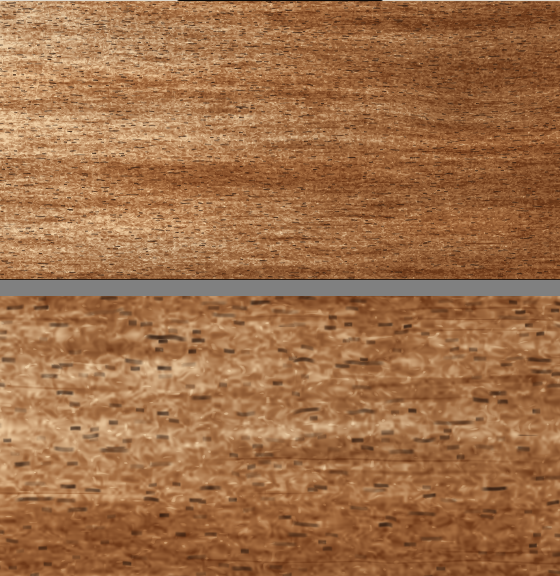
Top, the full canvas; bottom, a detail of the centre.
This texture is drawn by a Shadertoy shader. Its source:

```glsl
// Walnut board with horizontal grain, dark pores and a sheen from the left
float hash(vec2 p) {
    return fract(sin(dot(p, vec2(127.1, 311.7))) * 43758.5453);
}

float noise(vec2 p) {
    vec2 i = floor(p), f = fract(p);
    f = f * f * (3.0 - 2.0 * f);
    return mix(mix(hash(i), hash(i + vec2(1, 0)), f.x),
               mix(hash(i + vec2(0, 1)), hash(i + vec2(1, 1)), f.x), f.y);
}

// Noise centred on zero
float grain(vec2 p) {
    return noise(p) - 0.5;
}

// Short dark flecks, one at most in each cell of a staggered grid
float pores(vec2 p, vec2 cell, float density, float seed) {
    vec2 g = p / cell;
    g.x += hash(vec2(floor(g.y), seed)) * 7.0;
    vec2 id = floor(g) + seed;
    vec2 d = (fract(g) - 0.5) * cell;
    float halfLength = cell.x * mix(0.08, 0.36, pow(hash(id + 3.1), 2.0));
    d.x -= (hash(id + 5.7) - 0.5) * (cell.x - 2.0 * halfLength) * 0.8;
    d.y -= (hash(id + 9.2) - 0.5) * cell.y * 0.4;
    d.y += d.x * 0.12 * (hash(id + 1.9) - 0.5);
    // Pointed ends
    float along = clamp(1.0 - abs(d.x) / (halfLength + 0.003), 0.0, 1.0);
    float ink = 1.0 - smoothstep(0.0006, 0.0038, abs(d.y));
    ink *= smoothstep(0.0, 0.4, along);
    return ink * step(hash(id + 7.3), density) * mix(0.2, 1.0, hash(id + 2.4));
}

// Thin dark lines along the fibres, broken into pieces
float streaks(vec2 p, vec2 scale, float seed) {
    float line = 1.0 - smoothstep(0.0, 0.13, abs(grain(p * scale + seed)));
    return line * smoothstep(0.4, 0.75, noise(p * vec2(7.0, 30.0) + seed));
}

void mainImage(out vec4 fragColor, in vec2 fragCoord) {
    vec2 p = fragCoord / iResolution.y;
    float across = fragCoord.x / iResolution.x;
    p.x = across * 2.0;

    // Bend the fibres gently, with one arch right of the middle
    vec2 w = p;
    w.y += 0.030 * grain(vec2(p.x * 1.3, p.y * 3.0));
    w.y += 0.008 * grain(vec2(p.x * 5.0, p.y * 9.0) + 20.0);
    w.y += 0.003 * grain(vec2(p.x * 22.0, p.y * 40.0) + 66.0);
    vec2 arch = (p - vec2(1.5, 0.6)) / vec2(0.3, 0.14);
    w.y += 0.035 * exp(-dot(arch, arch)) * arch.x;

    // Broad light: bright at the left, dark at the right
    float tone = 0.50 + 0.27 * (1.0 - p.x);
    tone += 0.14 * exp(-p.x * 6.0) * smoothstep(0.1, 0.7, p.y);
    tone += 0.10 * grain(p * vec2(2.5, 3.0) + 4.0);

    // Growth bands and a few marked lines
    tone += 0.26 * grain(vec2(w.x * 0.6, w.y * 15.0) + 8.0);
    tone += 0.28 * grain(vec2(w.x * 1.3, w.y * 40.0) + 31.0);
    float band = (w.y - 0.35) / 0.025;
    tone -= 0.15 * exp(-band * band) * smoothstep(0.2, 0.6, p.x);
    band = (w.y - 0.44) / 0.012;
    tone += 0.13 * exp(-band * band);
    tone -= 0.20 * streaks(w, vec2(1.8, 42.0), 57.0);
    tone -= 0.18 * streaks(w, vec2(4.0, 75.0), 24.0);

    // Fibres and fine speckle, with rows shifted to hide the grid
    tone += 0.20 * grain(vec2(w.x * 9.0, w.y * 105.0));
    tone += 0.24 * grain(vec2(w.x * 40.0, w.y * 160.0) + 11.0);
    vec2 s = w + 0.008 * vec2(grain(p * vec2(60.0, 90.0)), 0.5 * grain(p * 75.0 + 9.0));
    tone += 0.34 * grain(s * vec2(115.0, 195.0) + 73.0);
    tone += 0.32 * grain(s * vec2(210.0, 240.0) + 37.0);
    float glint = noise(s * vec2(130.0, 200.0) + 41.0);
    tone += 0.22 * smoothstep(0.78, 0.98, glint);

    vec3 color = mix(vec3(0.425, 0.23, 0.105), vec3(0.635, 0.435, 0.27),
                     clamp(tone * 2.0, 0.0, 1.0));
    color = mix(color, vec3(0.88, 0.76, 0.61), clamp(tone * 2.0 - 1.0, 0.0, 1.15));
    color *= 1.0 + 0.35 * min(tone, 0.0);

    // Warm orange patches
    float warmth = noise(vec2(w.x * 1.8, w.y * 10.0) + 90.0);
    color *= mix(vec3(1), vec3(1.03, 0.98, 0.92), warmth);

    // Pores in two sizes, denser toward the top and broken by noise
    float ink = 0.0;
    for (int i = 0; i < 2; i++) {
        float k = float(i);
        vec2 cell = mix(vec2(0.070, 0.014), vec2(0.034, 0.010), k);
        float density = 0.28 + 0.20 * smoothstep(0.4, 1.0, p.y);
        vec2 wobble = vec2(0.0, 0.003 * grain(p * vec2(70.0, 40.0)));
        ink = max(ink, pores(w + wobble, cell, density, 13.0 + 29.0 * k));
    }
    ink *= mix(0.4, 1.0, noise(p * vec2(120.0, 160.0) + 15.0));
    color = mix(color, vec3(0.17, 0.095, 0.055), ink * 0.9);

    // Worn edges: pale rim with a black middle on top, shadow below
    float middle = smoothstep(0.315, 0.32, across) * (1.0 - smoothstep(0.68, 0.685, across));
    vec3 rim = mix(vec3(0.88, 0.85, 0.80), vec3(0.03), middle);
    color = mix(color, rim, smoothstep(0.994, 0.998, p.y));
    color = mix(vec3(0.14, 0.09, 0.06), color, smoothstep(0.001, 0.006, p.y));

    fragColor = vec4(clamp(color, 0.0, 1.0), 1.0);
}
```
